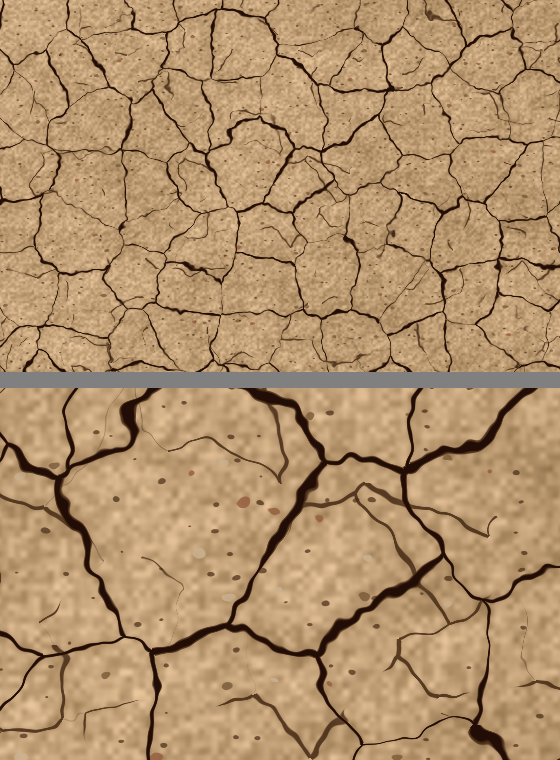
Top, the full canvas; bottom, a detail of the centre.
Write a Shadertoy shader that draws this texture.

```glsl
// Sun-baked dry clay broken into irregular plates by dark, ragged cracks.

const vec3 EARTH   = vec3(0.73, 0.60, 0.44);
const vec3 TONE    = vec3(0.080, 0.076, 0.074);
const vec3 SHADOW  = vec3(0.47, 0.35, 0.22);
const vec3 CREVICE = vec3(0.27, 0.165, 0.08);
const vec3 ABYSS   = vec3(0.13, 0.05, 0.02);
const vec3 RUST    = vec3(0.58, 0.36, 0.24);
const vec3 GRIT    = vec3(0.80, 0.70, 0.57);

float hash(vec2 p) {
    return fract(sin(dot(p, vec2(127.1, 311.7))) * 43758.547);
}

vec2 hash2(vec2 p) {
    return vec2(hash(p), hash(p + 57.3));
}

float noise(vec2 p) {
    vec2 cell = floor(p), f = fract(p);
    f = f * f * (3.0 - 2.0 * f);
    float low = mix(hash(cell), hash(cell + vec2(1, 0)), f.x);
    float high = mix(hash(cell + vec2(0, 1)), hash(cell + vec2(1, 1)), f.x);
    return mix(low, high, f.y);
}

// Centred displacement that makes straight borders wander.
vec2 wander(vec2 p, float frequency, float amount) {
    vec2 q = p * frequency;
    return amount * (vec2(noise(q), noise(q + 31.7)) - 0.5);
}

vec2 site(vec2 cell, float seed) {
    return 0.5 + 0.84 * (hash2(cell + seed) - 0.5);
}

// Cellular borders: x is the distance to the nearest one, y its random strength.
vec2 plateBorder(vec2 p, float scale, float seed) {
    p *= scale;
    vec2 home = floor(p), f = fract(p), nearest = vec2(0), owner = vec2(0);
    float best = 9.0;
    for (int y = -1; y <= 1; y++)
    for (int x = -1; x <= 1; x++) {
        vec2 cell = vec2(x, y);
        vec2 r = cell + site(home + cell, seed) - f;
        if (dot(r, r) < best) { best = dot(r, r); nearest = r; owner = cell; }
    }
    vec2 border = vec2(9.0, 0.0);
    for (int y = -2; y <= 2; y++)
    for (int x = -2; x <= 2; x++) {
        vec2 cell = owner + vec2(x, y);
        vec2 r = cell + site(home + cell, seed) - f;
        vec2 gap = r - nearest;
        if (dot(gap, gap) < 0.0001) continue;
        float d = dot(0.5 * (r + nearest), normalize(gap));
        if (d < border.x) border = vec2(d, hash(2.0 * home + owner + cell + seed));
    }
    return vec2(border.x / scale, border.y);
}

// Coverage of a line or spot of given half width, softened over one pixel.
float cover(float d, float halfWidth, float pixel) {
    float blur = 0.65 * pixel;
    float visible = clamp(halfWidth / blur, 0.0, 1.0);
    return visible * (1.0 - smoothstep(halfWidth - blur, halfWidth + blur, d));
}

float clayHeight(vec2 p) {
    return noise(p * 105.0) + 0.8 * noise(p * 48.0 + 9.0);
}

// Mottled, grainy surface lit from the upper left.
vec3 clay(vec2 p) {
    float relief = clayHeight(p) - clayHeight(p + vec2(-0.005, 0.006));
    float grain = noise(p * 170.0 + 4.0) - 0.5;
    float patches = noise(p * 25.0) - 0.5;
    float drift = noise(p * 5.0 + 17.0) - 0.5;
    return EARTH + TONE * (0.32 + 1.1 * relief + 2.0 * grain + 1.1 * patches + 0.9 * drift);
}

// Sparse crumbs: x is coverage, y picks the kind.
vec2 crumbs(vec2 p, float scale, float share, float radius, float pixel) {
    vec2 cell = floor(p * scale);
    vec2 centre = (cell + 0.25 + 0.5 * hash2(cell + 71.0)) / scale;
    float size = radius * (0.4 + hash(cell + 19.0));
    vec2 offset = (p - centre) * vec2(0.8, 1.2) + wander(p, 130.0, radius);
    float present = step(hash(cell + 5.0), share);
    return vec2(present * cover(length(offset), size, pixel), hash(cell + 43.0));
}

void mainImage(out vec4 fragColor, in vec2 fragCoord) {
    vec2 p = fragCoord / iResolution.y;
    float pixel = 1.0 / iResolution.y;
    vec3 color = clay(p);

    // Scattered grit, rusty crumbs and small dark pits
    vec2 crumb = crumbs(p, 26.0, 0.28, 0.0038, pixel);
    vec3 crumbColor = crumb.y < 0.45 ? SHADOW : (crumb.y < 0.75 ? RUST : GRIT);
    color = mix(color, crumbColor, 0.8 * crumb.x);
    vec2 pit = crumbs(p + 3.0, 47.0, 0.22, 0.0022, pixel);
    color = mix(color, CREVICE, 0.7 * pit.x);

    // Hairline cracks that fade in and out across the plates
    vec2 bent = p + wander(p, 9.0, 0.045) + wander(p, 28.0, 0.020) + wander(p, 85.0, 0.007);
    vec2 hair = plateBorder(bent + wander(p, 16.0, 0.02), 10.5, 23.0);
    float broken = smoothstep(0.35, 0.65, noise(p * 18.0 + 6.0));
    float hairWidth = 0.0019 * broken * smoothstep(0.42, 0.75, hair.y);
    color = mix(color, SHADOW, 0.35 * exp(-hair.x / 0.003) * hairWidth / 0.0019);
    color = mix(color, CREVICE, 0.85 * cover(hair.x, hairWidth, pixel));

    // Main cracks: crumbling shoulder, brown wall and black core
    vec2 crack = plateBorder(bent, 6.6, 0.0);
    float ragged = 0.45 + 1.1 * noise(p * 42.0 + 13.0);
    float width = mix(0.0010, 0.0036, crack.y) * ragged;
    color = mix(color, SHADOW, (0.25 + 0.4 * crack.y) * exp(-crack.x / 0.0036));
    color = mix(color, CREVICE, 0.9 * cover(crack.x, width, pixel));
    color = mix(color, ABYSS, cover(crack.x, 0.72 * width, pixel));

    fragColor = vec4(clamp(color, 0.0, 1.0), 1.0);
}
```
